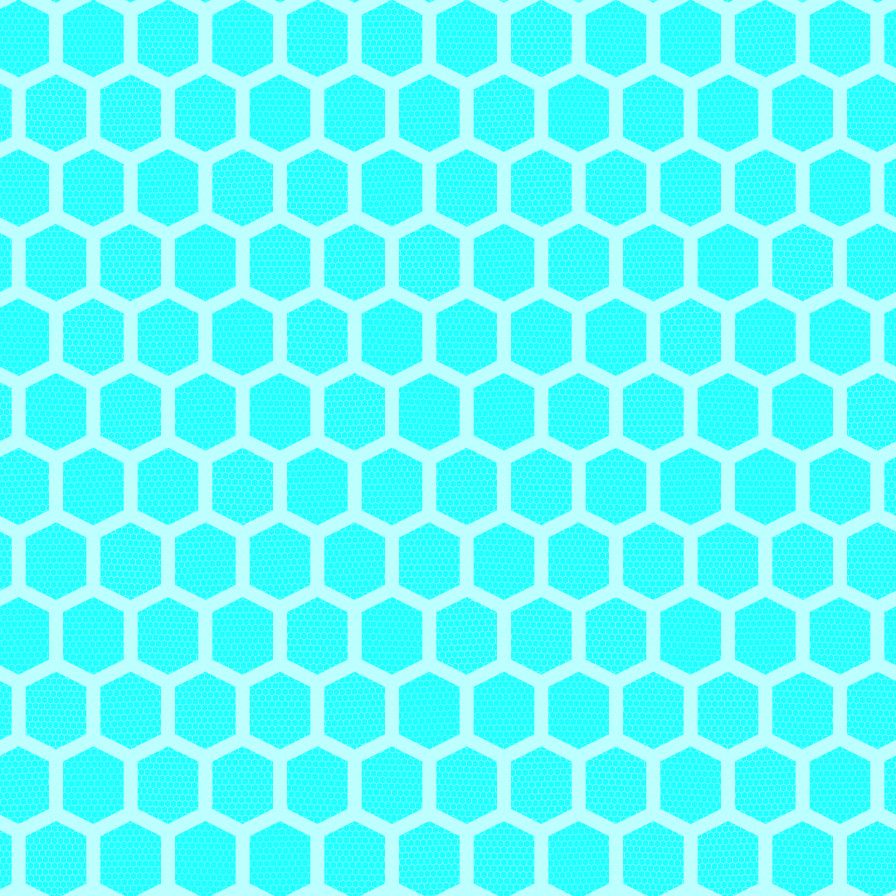
Give the GLSL for this pattern, as a WebGL 1 fragment shader.

```glsl
precision highp float;
// Pale honeycomb lattice over cyan cells, each filled with a fine hexagonal mesh.

uniform vec2 u_resolution;

float hash(vec2 p) {
  return fract(sin(dot(p, vec2(127.1, 311.7))) * 43758.5453);
}

// Distance from the inside of an upright hexagon to its nearest edge
float edgeDistance(vec2 p) {
  p = abs(p);
  return min(0.5 - p.x, (0.625 - p.y - 0.5 * p.x) / length(vec2(1.0, 0.5)));
}

// Offset from the centre of the enclosing cell; rows are staggered by half a cell
vec2 hexLocal(vec2 p) {
  vec2 period = vec2(1.0, 2.0);
  vec2 a = mod(p + 0.5 * period, period) - 0.5 * period;
  vec2 b = mod(p, period) - 0.5 * period;
  return edgeDistance(a) > edgeDistance(b) ? a : b;
}

// Antialiased line along the cell edges
float edgeLine(float dist, float halfWidth, float pixel) {
  return clamp((halfWidth - dist) / pixel + 0.5, 0.0, 1.0);
}

void main() {
  // Twelve cells across and twelve rows up
  float pixel = 12.0 / min(u_resolution.x, u_resolution.y);
  vec2 p = gl_FragCoord.xy / u_resolution * 12.0 - vec2(0.25, 11.484);
  vec2 local = hexLocal(p);
  vec2 cell = floor(mod((p - local) * 2.0 + 0.5, 24.0));

  // Fine mesh with its own phase, tilt and stretch in every cell
  vec2 phase = vec2(hash(cell), hash(cell + 31.0));
  float tilt = 0.08 * (hash(cell + 57.0) - 0.5);
  vec2 meshScale = vec2(12.0 + 1.5 * (hash(cell + 83.0) - 0.5), 12.0);
  vec2 meshPoint = (local + tilt * vec2(-local.y, local.x)) * meshScale + phase;
  float mesh = edgeLine(edgeDistance(hexLocal(meshPoint)), 0.06, 12.0 * pixel);
  mesh *= mix(0.75, 1.15, hash(cell + 109.0));

  // Broad lattice, with the mesh faintly showing through
  float lattice = edgeLine(edgeDistance(local), 0.094, pixel);
  float fill = 0.12 + 0.4 * mesh;
  float border = 0.725 + 0.05 * mesh;
  gl_FragColor = vec4(mix(fill, border, lattice), 1.0, 1.0, 1.0);
}
```
